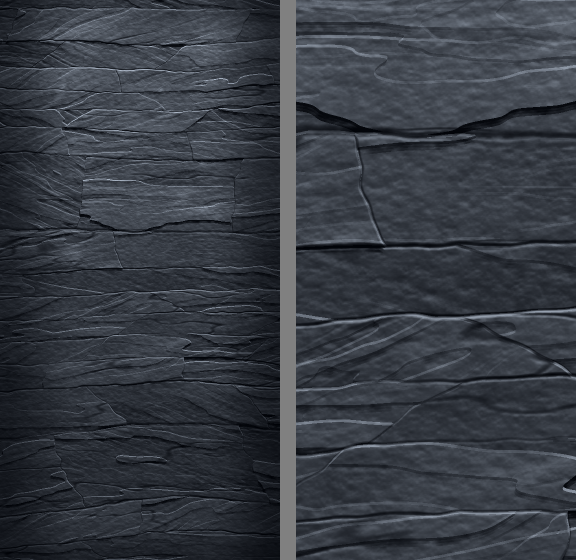
Left: the whole. Right: its middle third, enlarged.
Write a Shadertoy shader that draws this texture.

```glsl
// Dark blue-grey slate wall of long stacked slabs with split, flaky faces.
// A height function builds rows, joints, flakes and grain; light from above
// turns its steps into pale rims and soft shadows, then a vignette is applied.

const float ROWS_PER_WIDTH = 8.5;
const float RIM_STEP = 0.0034;  // distance between height taps
const int SHADOW_TAPS = 3;
const int AA = 2;               // samples per side of a pixel

struct Slate { float height; float tone; float crack; };

float hash(vec2 p) {
    vec3 q = fract(p.xyx * 0.1031);
    q += dot(q, q.yzx + 33.33);
    return fract((q.x + q.y) * q.z);
}

float noise(vec2 p) {
    vec2 i = floor(p), f = fract(p);
    f = f * f * (3.0 - 2.0 * f);
    return mix(mix(hash(i), hash(i + vec2(1, 0)), f.x),
               mix(hash(i + vec2(0, 1)), hash(i + vec2(1, 1)), f.x), f.y);
}

float fbm(vec2 p) {
    float sum = 0.0, amp = 0.53;
    for (int i = 0; i < 4; i++) {
        sum += amp * noise(p);
        p = p * 2.03 + 17.3;
        amp *= 0.5;
    }
    return sum;
}

vec2 rotate(vec2 p, float a) {
    float c = cos(a), s = sin(a);
    return vec2(c * p.x + s * p.y, c * p.y - s * p.x);
}

// Distance to the nearer end of a unit cell, in canvas units
float cellEdge(float t, float frequency) {
    return min(t, 1.0 - t) / frequency;
}

// Random level of each thin sheet in a warped stack
float sheetLevel(vec2 p, float rate, float warp, vec2 stretch, float seed) {
    float layer = p.y * rate + warp * fbm(p * stretch);
    return hash(vec2(floor(layer), seed));
}

// Thin lines along the middle level of a smooth field
float veins(float field, float width) {
    return 1.0 - smoothstep(0.0, width, abs(field - 0.5));
}

Slate slateAt(vec2 p) {
    // Uneven, wedge-shaped rows
    float bend = 0.11 * noise(p * vec2(1.6, 3.0) + 5.0)
               + 0.012 * noise(p * vec2(9.0, 20.0))
               + 0.006 * noise(p * vec2(34.0, 40.0));
    float y = (p.y + bend) * ROWS_PER_WIDTH;
    y += 0.85 * sin(y * 0.83);
    float row = floor(y), rowPos = fract(y);

    // Slabs along the row, with slanted, chipped joints
    float slabRate = mix(0.9, 2.4, hash(vec2(row, 3.0)));
    float slant = 0.3 * (hash(vec2(row, 8.0)) - 0.5);
    float chips = 0.02 * noise(p * vec2(22.0, 36.0));
    float x = (p.x + slant * rowPos + 0.5 * bend + chips) * slabRate
            + 9.0 * hash(vec2(row, 5.0));
    float slab = floor(x);
    float id = hash(vec2(slab, row));
    float lean = 2.0 * id - 1.0;

    // Coarse sheets along the bedding, finer ones across it
    vec2 bed = rotate(p, 0.35 * lean * abs(lean)) + 37.0 * id;
    vec2 cleave = rotate(p, 0.55 * lean) + 11.0 * id;
    float flake = sheetLevel(bed, 27.0, 6.5, vec2(1.8, 9.0), 50.0 * id);
    float sliver = sheetLevel(cleave, 56.0, 9.0, vec2(2.6, 12.0), 70.0 * id);
    float splitting = smoothstep(0.05, 0.5, noise(p * vec2(3.5, 10.0) + 20.0));
    float shredding = smoothstep(0.25, 0.7, noise(p * vec2(4.5, 11.0) + 60.0));

    // Cleavage marks, pale scratches, dark fissures and grain
    float marks = noise(cleave * vec2(7.0, 85.0)) * smoothstep(0.1, 0.6, abs(lean));
    float scratch = veins(noise(cleave * vec2(2.5, 24.0)), 0.05) * shredding;
    float fissure = veins(fbm(bed * vec2(1.7, 9.0) + 4.0), 0.022) * splitting;
    float grain = fbm(p * vec2(75.0, 125.0));

    // Open cracks between rows and slabs
    float wear = smoothstep(0.1, 0.8, noise(p * vec2(5.0, 9.0) + 40.0));
    float rowCrack = 1.0 - smoothstep(0.0005, 0.0045, cellEdge(rowPos, ROWS_PER_WIDTH));
    float joint = 1.0 - smoothstep(0.0003, 0.003, cellEdge(fract(x), slabRate));
    float crack = max(mix(0.2, 1.0, wear) * rowCrack, 0.6 * wear * joint);
    crack = max(crack, 0.7 * fissure * wear);

    Slate s;
    s.height = 0.4 * id + 0.75 * flake * splitting + 0.42 * sliver * shredding
             + 0.24 * marks + 0.3 * grain - 0.4 * crack;
    s.tone = 0.28 * (id - 0.5) + 0.34 * (flake - 0.5) + 0.55 * (grain - 0.5)
           + 0.2 * (sliver - 0.5) * shredding + 0.4 * scratch
           + 0.55 * (fbm(bed * vec2(5.0, 15.0)) - 0.5);
    s.crack = crack;
    return s;
}

// Brightness of the stone lit from above
float shade(vec2 p) {
    vec2 toLight = vec2(0.25, 1.0) * RIM_STEP;
    Slate s = slateAt(p);
    float rim = 0.0, shadow = 0.0;
    for (int i = 1; i <= SHADOW_TAPS; i++) {
        float rise = slateAt(p + toLight * float(i)).height - s.height;
        if (i == 1) rim = clamp(-rise, 0.0, 0.55);
        shadow = max(shadow, rise - 0.12 * float(i - 1));
    }
    float stone = 0.232 * (1.0 + 0.75 * s.tone) + 0.62 * rim;
    return stone * (1.0 - 0.88 * min(1.6 * shadow, 1.0)) * (1.0 - 0.55 * s.crack);
}

// Dark sides and foot, brightest near the top
float vignette(vec2 uv) {
    float sides = mix(0.5, 1.06, smoothstep(0.0, 0.28, min(uv.x, 1.0 - uv.x)));
    float fall = mix(0.72, 1.25, smoothstep(0.0, 1.0, uv.y));
    float ends = mix(0.72, 1.0, smoothstep(0.0, 0.07, min(uv.y, 1.0 - uv.y)));
    return sides * fall * ends;
}

vec3 slateColour(float light) {
    return max(light * vec3(0.95, 1.0, 1.06) + vec3(-0.008, 0.0, 0.018), 0.0);
}

void mainImage(out vec4 fragColor, in vec2 fragCoord) {
    float light = 0.0;
    for (int j = 0; j < AA * AA; j++) {
        vec2 offset = (vec2(j % AA, j / AA) + 0.5) / float(AA) - 0.5;
        light += shade((fragCoord + offset) / iResolution.x);
    }
    light *= vignette(fragCoord / iResolution.xy) / float(AA * AA);
    fragColor = vec4(slateColour(light), 1.0);
}
```
